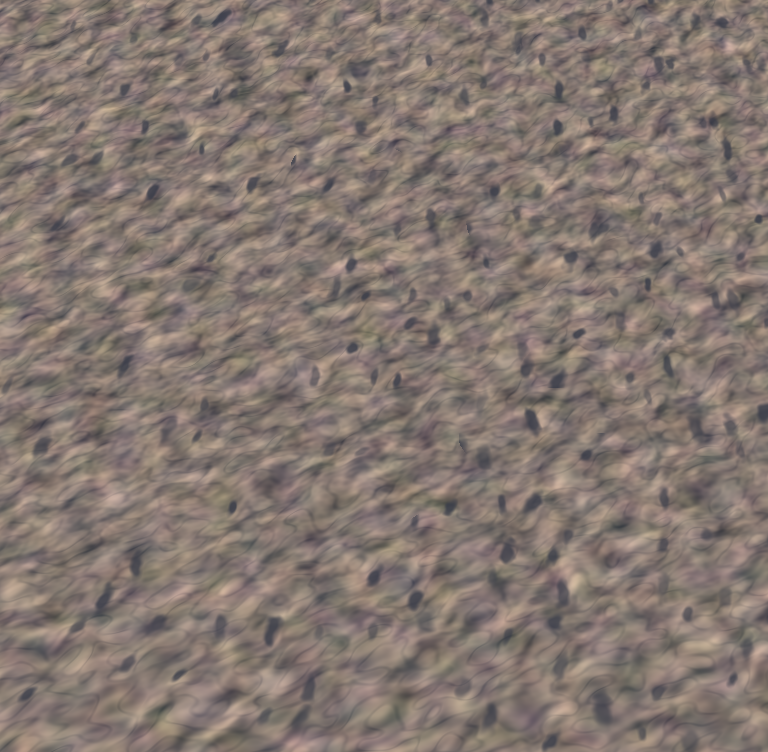
Write a Shadertoy shader that draws this texture.

```glsl
// Coarse sandy ground seen at a slant: soft tan grains leaning up to the right,
// with slate pits between them. Stretched, warped gradient noise makes the grains;
// jittered ellipses in a cell grid make the pits. Everything shrinks with distance.

vec2 hash2(vec2 cell) {
    vec2 k = vec2(dot(cell, vec2(127.1, 311.7)), dot(cell, vec2(269.5, 183.3)));
    return fract(sin(k) * 43758.5453);
}

// Gradient noise, roughly -0.7 to 0.7
float noise(vec2 p) {
    vec2 i = floor(p), f = fract(p);
    vec2 w = f * f * f * (f * (f * 6.0 - 15.0) + 10.0);
    vec2 e = vec2(0.0, 1.0);
    float a = dot(hash2(i) * 2.0 - 1.0, f);
    float b = dot(hash2(i + e.yx) * 2.0 - 1.0, f - e.yx);
    float c = dot(hash2(i + e.xy) * 2.0 - 1.0, f - e.xy);
    float d = dot(hash2(i + e.yy) * 2.0 - 1.0, f - e.yy);
    return mix(mix(a, b, w.x), mix(c, d, w.x), w.y);
}

vec2 rotate(vec2 p, float angle) {
    float c = cos(angle), s = sin(angle);
    return vec2(c * p.x + s * p.y, c * p.y - s * p.x);
}

// Coverage of scattered steep pits; density is the chance that a cell holds one
float pits(vec2 p, float density) {
    vec2 cell = floor(p);
    float cover = 0.0;
    for (int y = -1; y <= 1; y++) {
        for (int x = -1; x <= 1; x++) {
            vec2 id = cell + vec2(x, y);
            vec2 rnd = hash2(id + 31.0);
            vec2 center = id + 0.1 + 0.8 * hash2(id + 7.0);
            vec2 d = rotate(p - center, 0.75 + 0.9 * rnd.y);
            float size = 0.7 + 0.6 * fract(rnd.y * 17.0);
            float r = length(d / (vec2(0.24, 0.13) * size));
            r += 0.7 * noise(p * 5.0 + id);
            float strength = step(rnd.x, density) * (0.5 + 0.5 * fract(rnd.x * 23.0));
            cover = max(cover, strength * (1.0 - smoothstep(0.45, 1.35, r)));
        }
    }
    return cover;
}

void mainImage(out vec4 fragColor, in vec2 fragCoord) {
    vec2 uv = fragCoord / iResolution.xy;
    float aspect = iResolution.x / iResolution.y;

    // Receding ground: grains shrink towards the top
    float scale = 1.0 - 0.42 * uv.y;
    vec2 ground = vec2((uv.x - 0.5) * aspect / scale, -log(scale) / 0.42) + 3.0;
    vec2 warp = vec2(noise(ground * 16.0), noise(ground * 16.0 + 40.0));
    vec2 bent = ground + 0.014 * warp;

    // Grains in three sizes, the finest fading in the blurred foreground
    vec2 along = rotate(bent, 0.42);
    float focus = smoothstep(-0.2, 0.45, uv.y);
    float grain = noise(along * vec2(17.0, 40.0));
    float small = noise(rotate(bent, 0.55) * vec2(34.0, 72.0) + 9.0);
    float fine = noise(rotate(bent, 0.3) * vec2(75.0, 150.0) + 21.0);
    float patches = noise(ground * vec2(5.0, 7.0));
    float tone = 0.62 * grain + 0.42 * small + 0.2 * focus * fine + 0.1 * patches;

    // Thin shaded creases where small grains meet
    float crease = 1.0 - smoothstep(0.0, 0.13, abs(noise(along * vec2(24.0, 48.0) + 60.0)));
    tone += 0.035 - 0.11 * crease;

    vec3 color = vec3(0.525, 0.473, 0.445) + tone * vec3(0.55, 0.45, 0.34);

    // Faint pink, olive and lilac drifts
    color += 0.045 * noise(bent * vec2(22.0, 30.0) + 80.0) * vec3(1.0, -0.5, 0.3);
    color += 0.06 * noise(bent * vec2(18.0, 26.0) + 120.0) * vec3(-0.1, -0.1, 1.0);

    // Slate pits, thicker towards the right
    float density = mix(0.2, 0.62, smoothstep(0.0, 1.0, uv.x + 0.25 * patches));
    float pit = pits(bent * 15.0, density);
    color = mix(color, vec3(0.22, 0.235, 0.285), 0.85 * pit);

    fragColor = vec4(clamp(color, 0.0, 1.0), 1.0);
}
```
